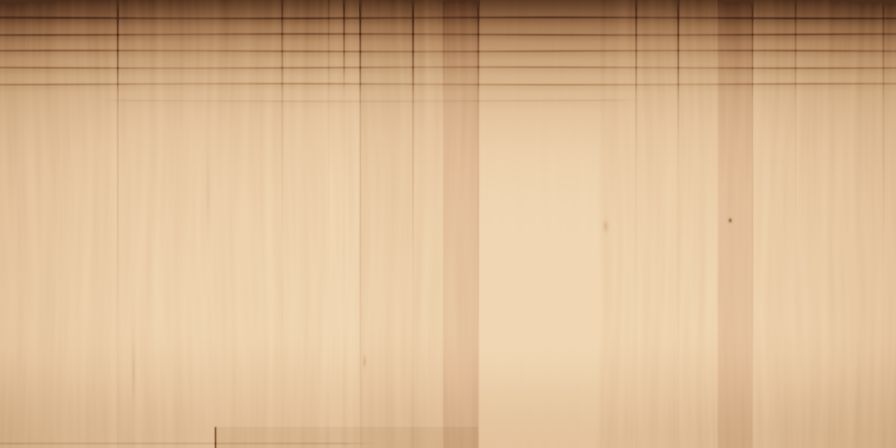
A WebGL 2 fragment shader for this texture:

```glsl
#version 300 es
precision highp float;
// Pale wooden planks under a dark top shade, with thin crossing seams and fine grain.

uniform vec2 u_resolution;
out vec4 outColor;

// Seams: x position, strength, depth at which they have faded
const int SEAM_COUNT = 13;
const vec3 SEAMS[SEAM_COUNT] = vec3[](
  vec3(0.1315, 1.2, 0.75), vec3(0.315, 0.7, 0.60), vec3(0.367, 0.3, 0.80),
  vec3(0.384, 0.9, 0.24), vec3(0.402, 1.3, 0.95), vec3(0.461, 1.2, 0.70),
  vec3(0.495, 0.3, 0.80), vec3(0.534, 0.9, 1.00), vec3(0.710, 0.9, 0.50),
  vec3(0.757, 1.1, 0.40), vec3(0.840, 0.7, 0.95), vec3(0.888, 0.5, 0.60),
  vec3(0.986, 0.5, 0.70));

float hash(vec2 p) {
  p = fract(p * vec2(0.1031, 0.1137));
  p += dot(p, p.yx + 33.33);
  return fract((p.x + p.y) * p.x * 91.7);
}

// Distance to the nearest scattered cell point
float cellular(vec2 p) {
  vec2 cell = floor(p);
  float nearest = 2.0;
  for (int j = -1; j <= 1; j++)
    for (int i = -1; i <= 1; i++) {
      vec2 id = cell + vec2(i, j);
      vec2 point = id + vec2(hash(id), hash(id + 47.0));
      nearest = min(nearest, length(p - point));
    }
  return nearest;
}

// Soft line that stays at least about one pixel wide
float line(float d, float width, float px) {
  float w = max(width, 0.7 * px);
  return exp(-d * d / (w * w)) * width / w;
}

float band(float x, float a, float b, float soft) {
  return smoothstep(a - soft, a + soft, x) - smoothstep(b - soft, b + soft, x);
}

float spot(vec2 p, vec2 center, vec2 radius) {
  vec2 d = (p - center) / radius;
  return exp(-dot(d, d));
}

// Wood colours from dark brown (0) to cream (6)
vec3 woodColor(float tone) {
  vec3 c = mix(vec3(0.30, 0.18, 0.11), vec3(0.45, 0.30, 0.19), clamp(tone, 0.0, 1.0));
  c = mix(c, vec3(0.60, 0.43, 0.29), clamp(tone - 1.0, 0.0, 1.0));
  c = mix(c, vec3(0.72, 0.56, 0.40), clamp(tone - 2.0, 0.0, 1.0));
  c = mix(c, vec3(0.81, 0.67, 0.51), clamp(tone - 3.0, 0.0, 1.0));
  c = mix(c, vec3(0.89, 0.76, 0.61), clamp(tone - 4.0, 0.0, 1.0));
  return mix(c, vec3(0.94, 0.84, 0.70), clamp(tone - 5.0, 0.0, 1.0));
}

// Broad light: dark top, softer sides and foot
float lightTone(float x, float depth) {
  float tone = 5.9 - 5.5 * exp(-depth / 0.14);
  tone -= 0.8 * pow(abs(2.0 * x - 1.0), 4.0);
  return tone - 1.1 * smoothstep(0.72, 1.0, depth);
}

// Long vertical fibres
float grain(vec2 p) {
  float bend = 0.002 * sin(p.y * 7.0 + p.x * 19.0);
  float x = p.x + bend;
  float fibres = cellular(vec2(x * 130.0, p.y * 3.0)) - 0.5;
  float waves = sin(x * 173.0 + 2.0 * sin(x * 41.0)) + 0.6 * sin(x * 397.0 + p.y * 2.0);
  return 0.28 * fibres + 0.06 * waves;
}

// Horizontal rails, evenly spaced below the top edge
float rails(vec2 p, float px) {
  float sum = 0.0;
  for (int i = 1; i <= 6; i++) {
    float k = float(i);
    float wobble = 0.0012 * sin(p.x * 9.0 + k * 2.3);
    float reach = i == 6 ? 0.4 * band(p.x, 0.13, 0.70, 0.02) : 1.0;
    float d = p.y - 0.037 * k - 0.003 + wobble;
    sum += reach * (line(d, 0.0026, px) + 0.2 * spot(vec2(0.0, d), vec2(0.0, 0.006), vec2(1.0, 0.008)));
  }
  return sum * (0.8 + 0.2 * sin(p.x * 23.0));
}

void main() {
  vec2 uv = gl_FragCoord.xy / u_resolution;
  vec2 p = vec2(uv.x, 1.0 - uv.y);
  vec2 px = 1.0 / u_resolution;
  float smoothPanel = band(p.x, 0.534, 0.67, 0.004);
  float tone = lightTone(p.x, p.y) + grain(p) * mix(1.0, 0.2, smoothPanel);

  // Plank bands
  float rosy = band(p.x, 0.495, 0.534, 0.001) + 0.9 * band(p.x, 0.801, 0.840, 0.001);
  tone -= 0.5 * rosy + 0.2 * band(p.x, 0.402, 0.495, 0.001);
  tone += 0.25 * smoothPanel * smoothstep(0.2, 0.35, p.y);
  tone += 0.15 * band(p.x, 0.367, 0.402, 0.001) + 0.15 * band(p.x, 0.475, 0.493, 0.003);

  // Seams and rails
  for (int i = 0; i < SEAM_COUNT; i++) {
    vec3 s = SEAMS[i];
    float fade = mix(1.0, 0.45, smoothstep(0.15, 0.24, p.y)) * (1.0 - smoothstep(0.5 * s.z, s.z, p.y));
    tone -= 1.3 * s.y * (fade + 0.12) * line(p.x - s.x, 0.0012, px.x);
  }
  tone -= 1.3 * rails(p, px.y);

  // Foot strip with its short joint
  tone -= 0.4 * band(p.x, 0.24, 0.534, 0.001) * smoothstep(0.950, 0.956, p.y);
  tone -= 0.7 * line(p.y - 0.990, 0.0025, px.y) * band(p.x, -0.1, 0.40, 0.03);
  tone -= 3.0 * line(p.x - 0.2405, 0.0013, px.x) * smoothstep(0.950, 0.956, p.y);

  // Knots and streaks
  tone -= 3.0 * spot(p, vec2(0.815, 0.492), vec2(0.002, 0.005));
  tone -= 1.0 * spot(p, vec2(0.676, 0.505), vec2(0.003, 0.012));
  tone -= 1.0 * spot(p, vec2(0.407, 0.807), vec2(0.002, 0.012));
  tone -= 0.5 * spot(p, vec2(0.232, 0.430), vec2(0.002, 0.080));
  tone -= 0.6 * spot(p, vec2(0.149, 0.830), vec2(0.002, 0.060));

  vec3 color = woodColor(tone) * mix(vec3(1.0), vec3(0.99, 0.97, 0.97), rosy);
  outColor = vec4(color, 1.0);
}
```
